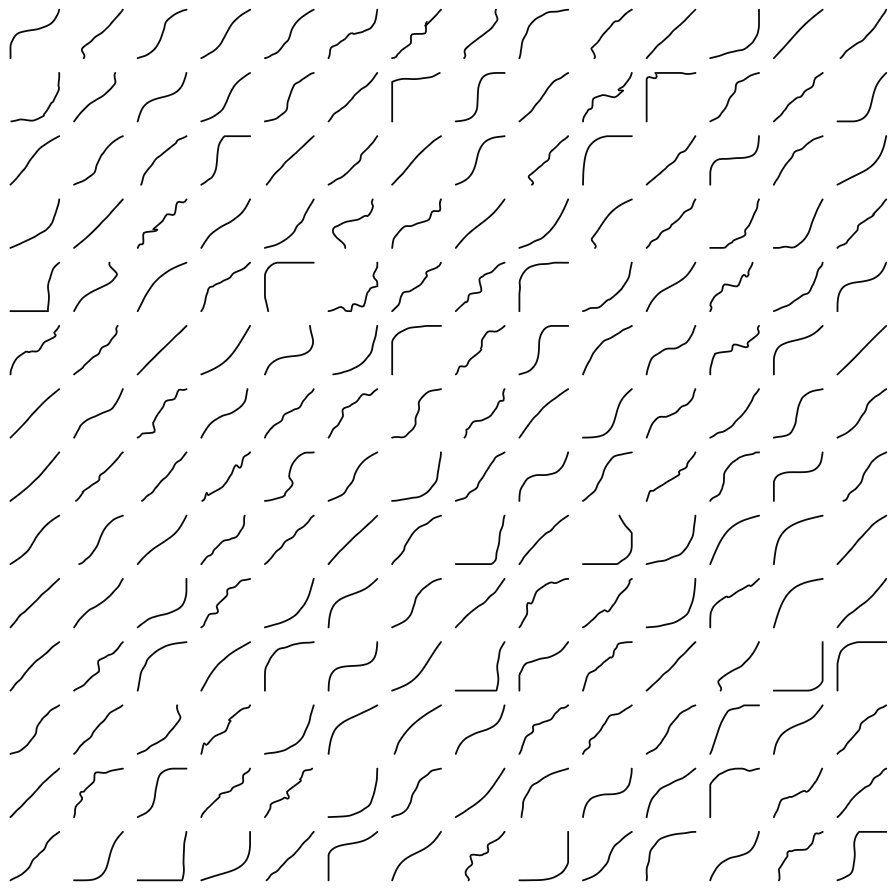
Give the GLSL for this pattern, as a Shadertoy shader.

```glsl
float hash(vec2 p) {
    vec3 q = fract(p.xyx * vec3(0.1031, 0.1030, 0.0973));
    q += dot(q, q.yzx + 33.33);
    return fract((q.x + q.y) * q.z);
}

float signedHash(vec2 p) {
    return 2.0 * hash(p) - 1.0;
}

// Smooth 1D noise from -1 to 1
float wobble(float x, vec2 seed) {
    float i = floor(x);
    float f = x - i;
    f *= f * (3.0 - 2.0 * f);
    return mix(signedHash(seed + i * 7.3), signedHash(seed + (i + 1.0) * 7.3), f);
}

// Mostly small amounts, with rare large ones
float heavyTail(float s, float base, float tail) {
    return base * s + tail * s * s * s * s * s;
}

// Point of a cell's stroke, from lower left (0,0) to upper right (1,1)
vec2 strokePoint(float t, vec2 seed, float bow, float sway, float jitter, vec2 hooks) {
    float side = bow * sin(3.14159 * t) + sway * sin(6.28318 * t);
    vec2 p = t + side * vec2(-1.0, 1.0);

    // Small kinks, fading out at the ends
    vec2 kink = vec2(wobble(t * 9.0, seed + 31.7), wobble(t * 9.0, seed + 83.1));
    p += jitter * min(1.0, 8.0 * t * (1.0 - t)) * kink;

    // Occasional curled ends
    p.x += hooks.x * (1.0 - smoothstep(0.0, 0.2, t));
    p.x -= hooks.y * smoothstep(0.8, 1.0, t);
    return clamp(p, 0.0, 1.0);
}

float segmentDistance(vec2 p, vec2 a, vec2 b) {
    vec2 ab = b - a;
    float h = clamp(dot(p - a, ab) / max(dot(ab, ab), 1e-7), 0.0, 1.0);
    return length(p - a - ab * h);
}

void mainImage(out vec4 fragColor, in vec2 fragCoord) {
    // Grid of 14 by 14 cells, each with a gap around its stroke
    vec2 uv = fragCoord / iResolution.xy;
    vec2 grid = (uv - vec2(0.0034, 0.0048)) / vec2(0.0710, 0.0709);
    vec2 cell = floor(grid);
    vec2 p = (fract(grid) - 0.117) / 0.766;
    float pixel = 1.0 / (0.0544 * iResolution.x);

    // Character of this cell's stroke
    vec2 seed = cell * vec2(17.13, 29.71) + 211.0;
    float bow = heavyTail(signedHash(seed), 0.07, 0.36);
    float sway = heavyTail(signedHash(seed + 5.2), 0.03, 0.14);
    float jitter = heavyTail(hash(seed + 11.9), 0.03, 0.09);
    vec2 hooks = 3.5 * max(vec2(hash(seed + 19.4), hash(seed + 23.8)) - 0.9, 0.0);

    // Nearest distance along the stroke
    float dist = 10.0;
    vec2 previous = strokePoint(0.0, seed, bow, sway, jitter, hooks);
    for (int i = 1; i <= 40; i++) {
        vec2 next = strokePoint(float(i) / 40.0, seed, bow, sway, jitter, hooks);
        dist = min(dist, segmentDistance(p, previous, next));
        previous = next;
    }

    float ink = clamp(0.5 + (0.0185 - dist) / pixel, 0.0, 1.0);
    fragColor = vec4(mix(vec3(1.0), vec3(0.03), ink), 1.0);
}
```
